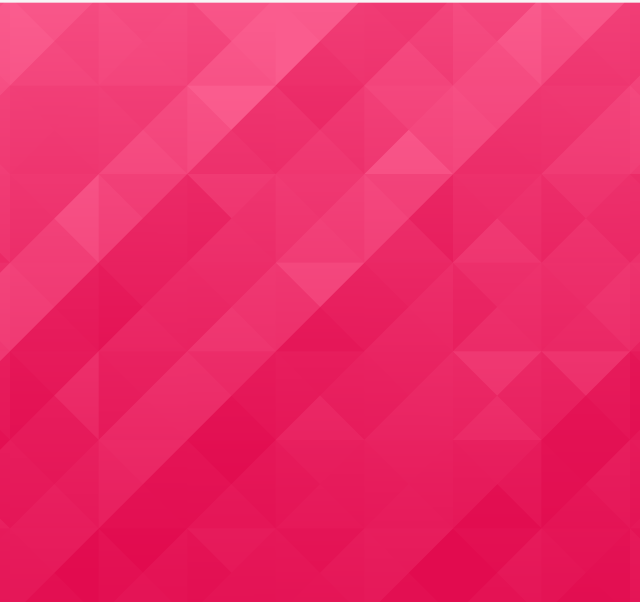
Reproduce this background procedurally as a Shadertoy shader.

```glsl
// Pink mosaic of low-contrast triangles over a vertical gradient.
// Square cells are cut by both diagonals; long rising bands share a tone,
// and hashes shift the tone of each diamond and each triangle.

const float CELLS_ACROSS = 7.225;               // cells over the canvas width
const vec2  GRID_OFFSET  = vec2(0.113, 0.83);   // lower left partial cell
const vec3  DEEP_PINK    = vec3(0.885, 0.045, 0.310);
const vec3  LIGHT_PINK   = vec3(0.980, 0.360, 0.555);
const vec3  MARGIN_COLOR = vec3(0.97, 0.96, 0.965);
const float MARGIN       = 0.0045;              // pale strip at the top
const float TONE_BOTTOM  = 0.09;
const float TONE_TOP     = 0.80;
const float RAMP_POWER   = 1.2;
const float DIAMOND_VARY = 0.09;
const float TRIANGLE_VARY = 0.12;
const float ACCENT_SHARE = 0.10;                // share of stronger triangles
const float ACCENT_TONE  = 0.13;
const int   SAMPLES      = 3;                   // per axis, for smooth edges

// Tone of each rising band, from upper left to lower right
const int FIRST_BAND = -7;
const int BAND_COUNT = 15;
const float BAND_TONE[BAND_COUNT] = float[BAND_COUNT](
    0.08, 0.14, 0.00, -0.03, 0.20, -0.18, -0.02, 0.14,
    -0.13, 0.00, 0.00, 0.06, -0.14, -0.04, -0.05);

float hash(vec2 p) {
    return fract(sin(dot(p, vec2(127.1, 311.7))) * 43758.5453);
}

// Tone offset of the triangle that holds grid point g
float mosaicTone(vec2 g) {
    vec2 cell = floor(g);
    vec2 diagonal = floor(vec2(g.x - g.y, g.x + g.y));

    int band = clamp(int(diagonal.x) - FIRST_BAND, 0, BAND_COUNT - 1);
    float tone = BAND_TONE[band];

    // Diamonds join two triangles across a cell edge
    tone += DIAMOND_VARY * (hash(diagonal + 3.7) - 0.5);

    // Cell and diagonals together identify one triangle
    vec2 id = cell * 5.0 + diagonal * 17.0;
    tone += TRIANGLE_VARY * (hash(id) - 0.5);
    float accent = step(1.0 - ACCENT_SHARE, hash(id + 41.3));
    return tone + accent * ACCENT_TONE * sign(hash(id + 8.9) - 0.5);
}

vec3 background(vec2 pos) {
    float height = clamp(pos.y / iResolution.y, 0.0, 1.0);
    vec2 grid = pos / iResolution.x * CELLS_ACROSS - GRID_OFFSET;

    float tone = mix(TONE_BOTTOM, TONE_TOP, pow(height, RAMP_POWER));
    // Contrast is gentler toward the bottom
    tone += mosaicTone(grid) * mix(0.65, 1.0, smoothstep(0.0, 0.45, height));

    vec3 pink = mix(DEEP_PINK, LIGHT_PINK, clamp(tone, 0.0, 1.0));
    return mix(pink, MARGIN_COLOR, step(1.0 - MARGIN, height));
}

void mainImage(out vec4 fragColor, in vec2 fragCoord) {
    // Average a small grid of samples inside the pixel
    vec3 sum = vec3(0.0);
    for (int j = 0; j < SAMPLES; j++) {
        for (int i = 0; i < SAMPLES; i++) {
            vec2 shift = (vec2(i, j) + 0.5) / float(SAMPLES) - 0.5;
            sum += background(fragCoord + shift);
        }
    }
    fragColor = vec4(sum / float(SAMPLES * SAMPLES), 1.0);
}
```
